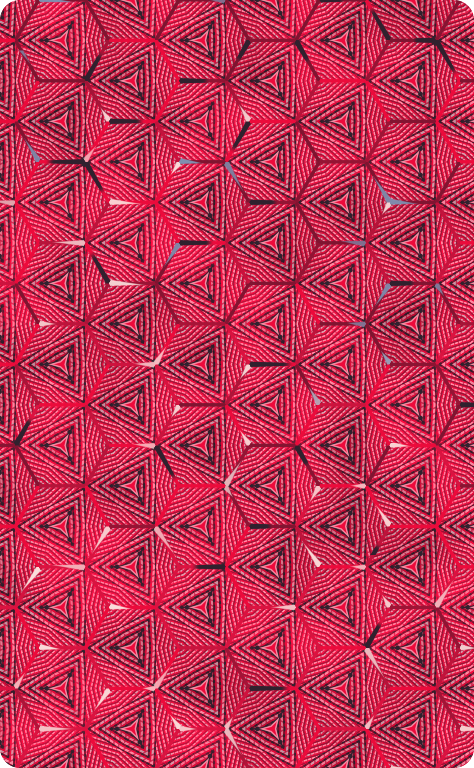
A WebGL 1 fragment shader for this pattern:

```glsl
precision highp float;
// Kaleidoscopic woven cloth: a honeycomb of mirrored cells, each holding
// straight triangular rows of thread around a small concave triangle.
// Every seam of the honeycomb draws its own tone, dark wear and pale slivers.

uniform vec2 u_resolution;

const float SIXTH_TURN = 1.0471976;
const float CELL = 0.1709;                     // cell height over canvas width
const vec2 FIRST_CENTRE = vec2(0.131, 0.168);  // in canvas widths
const vec2 LATTICE = vec2(1.7320508, 1.0);

const vec3 RED = vec3(0.93, 0.04, 0.23);
const vec3 CRIMSON = vec3(0.78, 0.11, 0.27);
const vec3 PINK = vec3(0.97, 0.54, 0.63);
const vec3 DUSTY = vec3(0.80, 0.62, 0.67);
const vec3 MAROON = vec3(0.50, 0.08, 0.19);
const vec3 CHARCOAL = vec3(0.19, 0.13, 0.18);
const vec3 PALE = vec3(0.98, 0.87, 0.86);
const vec3 STEEL = vec3(0.50, 0.57, 0.70);

float hash(vec2 p) {
  vec3 q = fract(vec3(p.xyx) * 0.1031);
  q += dot(q, q.yzx + 33.33);
  return fract((q.x + q.y) * q.z);
}

float noise(vec2 p) {
  vec2 i = floor(p), f = fract(p);
  f = f * f * (3.0 - 2.0 * f);
  return mix(mix(hash(i), hash(i + vec2(1.0, 0.0)), f.x),
             mix(hash(i + vec2(0.0, 1.0)), hash(i + 1.0), f.x), f.y);
}

// Offset from the nearest cell centre of the triangular lattice.
vec2 nearestCell(vec2 p) {
  vec2 a = mod(p + 0.5 * LATTICE, LATTICE) - 0.5 * LATTICE;
  vec2 b = mod(p, LATTICE) - 0.5 * LATTICE;
  return dot(a, a) < dot(b, b) ? a : b;
}

// Mirror a cell into one sixth, between the angles 0 and 60 degrees.
vec2 foldSixth(vec2 q) {
  vec2 n = vec2(-0.8660254, 0.5);
  q.y = abs(q.y);
  q -= 2.0 * max(0.0, dot(q, n)) * n;
  return vec2(q.x, abs(q.y));
}

// Rows of toothed thread; gapDepth darkens the gaps between them.
vec3 weave(vec2 f, float period, float tilt, float gapDepth) {
  float u = (f.x + tilt * f.y) / period;
  float row = floor(u), v = fract(u);
  float tooth = abs(fract(f.y / (period * 0.95) + 0.37 * row + 0.5 * v) - 0.5) * 2.0;
  vec3 col = mix(RED, CRIMSON, smoothstep(0.45, 0.9, tooth));
  float light = smoothstep(0.40, 0.50, v) * (1.0 - smoothstep(0.76, 0.86, v));
  vec3 thread = mix(PINK, DUSTY, step(0.72, hash(vec2(row, floor(f.y * 9.0)) + 20.0)));
  col = mix(col, thread, light * (1.0 - 0.8 * smoothstep(0.55, 0.85, tooth)));
  float gap = 1.0 - smoothstep(0.11, 0.20, min(v, 1.0 - v));
  float knot = smoothstep(0.35, 0.65, tooth);
  vec3 shade = mix(MAROON, CHARCOAL, gapDepth * knot);
  return mix(col, shade, gap * mix(0.65, 1.0, gapDepth));
}

// Small concave triangle with a pink rim and dark stitched arms.
vec3 addHeart(vec3 col, vec2 f, float px) {
  float arm = dot(f, vec2(0.8660254, -0.5));
  float reach = length(f);
  float bulge = 0.013 + 0.010 * sin(reach * 75.0);
  float dark = 1.0 - smoothstep(bulge, bulge + px, arm);
  dark *= 1.0 - smoothstep(0.24, 0.28, reach);
  col = mix(col, CHARCOAL, dark);
  float d = f.x - 0.25 * f.y;
  col = mix(col, CHARCOAL, 0.75 * (1.0 - smoothstep(0.054, 0.054 + px, d)));
  col = mix(col, PINK, 1.0 - smoothstep(0.040, 0.040 + px, d));
  return mix(col, RED, 1.0 - smoothstep(0.022, 0.022 + px, d));
}

// Seam tone and wear; along runs 0..1, across is signed, height is 0..1.
vec3 addSeam(vec3 col, vec2 key, float along, float across, float height, float px) {
  float tone = hash(key + 11.0), wear = hash(key + 37.0), side = hash(key + 71.0);
  float run = side < 0.5 ? along : 1.0 - along;
  float line = 1.0 - smoothstep(0.022 - px * 0.5, 0.022 + px * 0.5, abs(across));
  float darkness = smoothstep(0.45, 0.75, tone * 0.6 + height * 0.4);
  vec3 seam = mix(mix(RED, CRIMSON, 0.5), MAROON, darkness);
  seam = mix(seam, RED, step(tone, 0.35) * 0.9);
  col = mix(col, seam, line);

  // Dark wear swells toward one end of a few seams.
  float odds = mix(0.03, 0.20, smoothstep(0.15, 0.9, height));
  float swell = 0.016 + 0.018 * (1.0 - run);
  float worn = 1.0 - smoothstep(swell - px * 0.5, swell + px * 0.5, abs(across));
  worn *= step(wear, odds) * (1.0 - smoothstep(0.45, 0.6, run * (0.6 + 0.6 * tone)));
  col = mix(col, CHARCOAL, worn);

  // Tapered sliver that leans across the seam from one end.
  float extent = mix(0.28, 0.8, hash(key + 5.0));
  float width = 0.042 * (1.0 - run / extent);
  float lean = across - (side - 0.5) * 0.14 * (run - 0.2);
  float sliver = 1.0 - smoothstep(width - px, width + px * 0.5, abs(lean));
  sliver *= step(run, extent) * step(1.0 - wear, mix(0.40, 0.16, height));
  vec3 glint = mix(PALE, STEEL, step(0.7, tone) * smoothstep(0.35, 0.6, height));
  return mix(col, glint, sliver * mix(0.7, 1.0, side));
}

vec3 cloth(vec2 uv, float height, float px) {
  vec2 p = (uv - FIRST_CENTRE) / CELL;
  vec2 q = nearestCell(p);
  vec2 f = foldSixth(q);
  vec3 inner = weave(f, 0.0735, 0.05, 1.0) * mix(0.86, 1.0, smoothstep(0.05, 0.29, f.x));
  vec3 outer = weave(f, 0.054, -0.22, 0.15) * 1.03;
  vec3 col = mix(inner, outer, smoothstep(0.290, 0.298, f.x));
  // Broad tone: redder and duller patches drifting over the cloth.
  float patchTone = noise(p * 1.7 + 40.0);
  col = mix(col, RED, 0.22 * smoothstep(0.5, 0.9, patchTone));
  col *= 0.91 + 0.20 * patchTone;
  col = addHeart(col, f, px);

  // Both cells beside a seam share its midpoint, which seeds the wear.
  float angle = (floor(atan(q.y, q.x) / SIXTH_TURN) + 0.5) * SIXTH_TURN;
  vec2 facing = vec2(cos(angle), sin(angle));
  vec2 key = floor((p - q + 0.5 * facing) / vec2(0.4330127, 0.25) + 0.5);
  float across = (0.5 - dot(f, vec2(0.8660254, 0.5))) * sign(dot(facing, vec2(0.9, 0.4)));
  float along = dot(f, vec2(0.8660254, -1.5)) + 0.5;
  return addSeam(col, key + 60.0, along, across, height, px);
}

void main() {
  vec2 size = u_resolution / u_resolution.x;
  float pixel = 1.0 / u_resolution.x;
  vec3 col = vec3(0.0);
  for (int i = 0; i < 4; i++) {
    float n = float(i);
    vec2 jitter = (vec2(mod(n, 2.0), floor(n * 0.5)) - 0.5) * 0.36;
    vec2 uv = (gl_FragCoord.xy + jitter) * pixel;
    col += 0.25 * cloth(uv, uv.y / size.y, pixel / CELL);
  }
  // White beyond the rounded corners.
  vec2 corner = abs(gl_FragCoord.xy * pixel - 0.5 * size) - 0.5 * size + 0.042;
  float d = length(max(corner, 0.0)) - 0.042;
  col = mix(col, vec3(1.0), smoothstep(-0.5 * pixel, 0.5 * pixel, d));
  gl_FragColor = vec4(col, 1.0);
}
```
